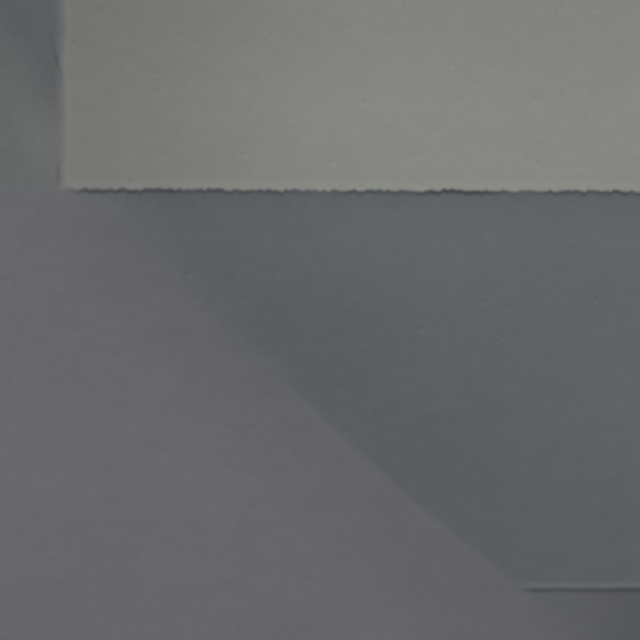
Write a Shadertoy shader that draws this texture.

```glsl
// Painted wall corner: a pale panel above a slate recess, whose faint
// diagonal crease falls to a small ledge at the lower right. Layered
// smoothstep masks give the planes; value noise gives mottling and grain.

const vec3 WALL = vec3(0.402, 0.405, 0.411);
const vec3 WALL_TOP = vec3(0.392, 0.399, 0.396);
const vec3 RECESS = vec3(0.376, 0.388, 0.401);
const vec3 CREASE = vec3(0.355, 0.364, 0.376);
const vec3 PANEL_LEFT = vec3(0.460, 0.465, 0.452);
const vec3 PANEL_RIGHT = vec3(0.524, 0.530, 0.508);
const vec3 UNDER_LEDGE = vec3(0.360, 0.364, 0.372);

const float PANEL_X = 0.098;     // left edge of the panel
const float PANEL_Y = 0.703;     // lower edge of the panel
const float LEDGE_X = 0.815;     // left end of the ledge
const float LEDGE_Y = 0.080;     // height of the ledge
const float EDGE_WOBBLE = 0.004;
const float WALL_SHADE = 0.018;  // darkening of the wall beside the crease
const float MOTTLE = 0.012;
const float GRAIN = 0.010;
const float SPECK_CELLS = 22.0;

float hash(vec2 p) {
    vec3 q = fract(vec3(p.xyx) * 0.1031);
    q += dot(q, q.yzx + 33.33);
    return fract((q.x + q.y) * q.z);
}

float noise(vec2 p) {
    vec2 i = floor(p);
    vec2 f = fract(p);
    f = f * f * (3.0 - 2.0 * f);
    return mix(mix(hash(i), hash(i + vec2(1, 0)), f.x),
               mix(hash(i + vec2(0, 1)), hash(i + vec2(1, 1)), f.x), f.y);
}

// Centred fractal noise
float fbm(vec2 p) {
    float sum = 0.0, amp = 0.5;
    for (int i = 0; i < 4; i++) {
        sum += amp * (noise(p) - 0.5);
        p = p * 2.03 + 17.3;
        amp *= 0.5;
    }
    return sum;
}

// Soft line of given half width around d = 0
float band(float d, float width) {
    return exp(-d * d / (width * width));
}

// Height of the slightly bowed diagonal crease
float creaseHeight(float x) {
    return 0.622 - 1.07 * (x - 0.247) + 0.405 * (x - 0.247) * (x - 0.52);
}

// Sparse raised specks: light below, dark above
float specks(vec2 p) {
    vec2 cell = floor(p * SPECK_CELLS);
    vec2 q = fract(p * SPECK_CELLS) - 0.3 - 0.4 * vec2(hash(cell + 3.1), hash(cell + 8.7));
    float present = step(0.90, hash(cell + 21.0));
    return present * (band(length(q), 0.09) - 0.8 * band(length(q - vec2(-0.05, 0.14)), 0.09));
}

void mainImage(out vec4 fragColor, in vec2 fragCoord) {
    vec2 p = fragCoord / iResolution.xy;
    float px = 1.0 / iResolution.y;
    float d = (p.y - creaseHeight(p.x)) * 0.71 + 0.006 * fbm(p * 16.0);

    // Wall, shading gently towards the crease and the lower margin
    vec3 color = mix(WALL, WALL_TOP, smoothstep(0.6, 0.95, p.y));
    color += 0.022 * smoothstep(0.0, 0.09, p.x) * smoothstep(0.68, 0.80, p.y);
    color -= WALL_SHADE * smoothstep(-0.20, 0.0, d) * (1.0 - smoothstep(0.62, 0.72, p.y));
    color -= 0.006 * (1.0 - smoothstep(0.0, 0.25, p.y));

    // Recess, darkest just right of the crease; crisper lower down
    float softness = mix(0.008, 0.060, smoothstep(0.20, 0.68, p.y));
    float inside = smoothstep(-softness, softness, d);
    vec3 recess = mix(CREASE, RECESS, smoothstep(0.02, 0.32, d));
    recess += 0.008 * band(p.y - 0.63, 0.07);
    color = mix(color, recess, inside);

    // Thin worn highlight on the crease
    float wear = clamp(0.6 + 1.2 * fbm(p * 9.0 + 5.0), 0.0, 1.0);
    float reach = smoothstep(0.09, 0.16, p.y) * (1.0 - smoothstep(0.38, 0.52, p.y));
    color += 0.014 * wear * reach * band(d + 0.002, 0.006);

    // Ledge: a thin shadow with a faint lip, fading downwards
    float ledgeY = p.y - LEDGE_Y - 0.002 * fbm(vec2(p.x * 40.0, 3.0));
    float ledgeX = smoothstep(LEDGE_X - 0.01, LEDGE_X + 0.02, p.x);
    float below = 1.0 - smoothstep(-0.003 - px, 0.003 + px, ledgeY);
    vec3 underside = UNDER_LEDGE - 0.022 * smoothstep(0.87, 1.0, p.x);
    color = mix(color, underside, below * smoothstep(LEDGE_X - 0.02, LEDGE_X + 0.11, p.x));
    color += vec3(0.026, 0.034, 0.036) * ledgeX * band(ledgeY - 0.006, 0.005);
    color -= 0.060 * ledgeX * band(ledgeY + 0.002, 0.0035);

    // Panel with a blurred left side and a finely frayed lower edge
    float fray = 0.0035 * (noise(vec2(p.x * 150.0, 4.0)) - 0.5);
    float panelY = p.y - PANEL_Y - EDGE_WOBBLE * fbm(vec2(p.x * 30.0, 7.0)) - fray
                 + 0.004 * (p.x - 0.5);
    float panelX = p.x - PANEL_X - 0.010 * fbm(vec2(2.0, p.y * 22.0));
    float sideMask = smoothstep(-0.018, 0.012, panelX);
    float lowerMask = smoothstep(-0.002 - px, 0.002 + px, panelY);
    vec3 panel = mix(PANEL_LEFT, PANEL_RIGHT, smoothstep(0.06, 0.62, p.x));
    panel -= 0.016 * smoothstep(0.82, 1.0, p.y);
    panel += 0.016 * band(panelY - 0.007, 0.007);
    color = mix(color, panel, sideMask * lowerMask);

    // Broken shadow under the panel and worn paint on its side
    float along = smoothstep(0.10, 0.14, p.x);
    float broken = clamp(0.7 + 1.6 * fbm(vec2(p.x * 16.0, 11.0)), 0.15, 1.1);
    color -= 0.095 * broken * along * band(panelY + 0.003, 0.004);
    color -= 0.012 * along * smoothstep(-0.04, 0.0, panelY) * (1.0 - lowerMask);
    float worn = band(p.y - 0.73, 0.018) + band(p.y - 0.905, 0.022);
    float chip = panelX + 0.008 + 0.25 * (p.y - 0.905) * step(0.8, p.y);
    color -= 0.045 * worn * band(chip, 0.004);
    color += 0.018 * smoothstep(0.70, 0.73, p.y) * band(panelX - 0.006, 0.005);

    // Mottling, brush texture, specks and fine grain
    color += MOTTLE * fbm(p * 7.0) * vec3(1.0, 0.9, 0.7);
    color += 0.014 * fbm(vec2(p.x * 34.0, p.y * 60.0));
    color += 0.018 * specks(p) * smoothstep(0.40, 0.50, p.y);
    color += GRAIN * (noise(p * 190.0) - 0.5);

    fragColor = vec4(clamp(color, 0.0, 1.0), 1.0);
}
```
